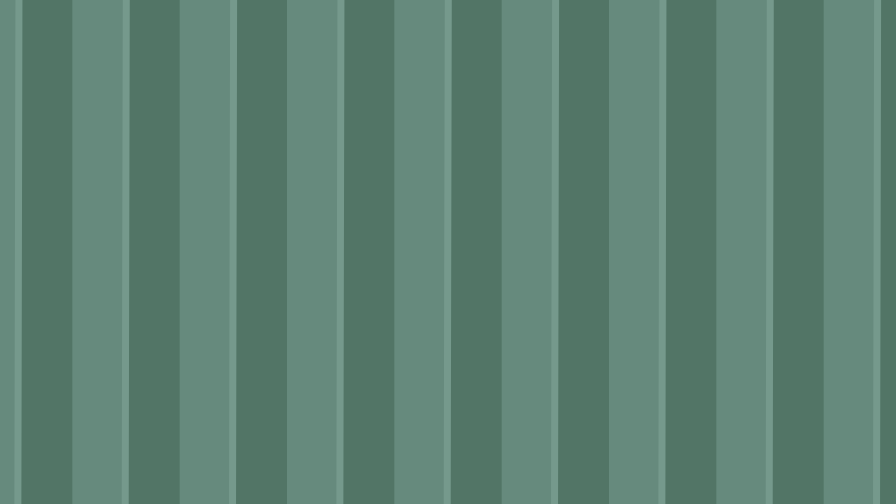
This pattern is drawn by a Shadertoy shader. Its source:

```glsl
// Vertical green stripes, each dark band edged on its left by a thin pale line.

// Coverage of a band that repeats every unit, smoothed over one pixel
float band(float x, float center, float halfWidth, float pixel) {
    float d = abs(fract(x - center + 0.5) - 0.5) - halfWidth;
    return clamp(0.5 - d / pixel, 0.0, 1.0);
}

void mainImage(out vec4 fragColor, in vec2 fragCoord) {
    vec2 uv = fragCoord / iResolution.xy;
    float repeats = 768.0 / 92.0;
    float pixel = repeats / iResolution.x;
    float x = uv.x * repeats - 0.203;

    // Light ground and dark stripe
    vec3 color = vec3(0.40, 0.54, 0.49);
    color = mix(color, vec3(0.32, 0.46, 0.40), band(x, 0.228, 0.243, pixel));

    // Pale edge line, leaning very slightly to the right at the top
    float lean = 0.010 * (uv.y - 0.5);
    color = mix(color, vec3(0.46, 0.60, 0.55), band(x - lean, 0.9685, 0.0325, pixel));

    fragColor = vec4(color, 1.0);
}
```
